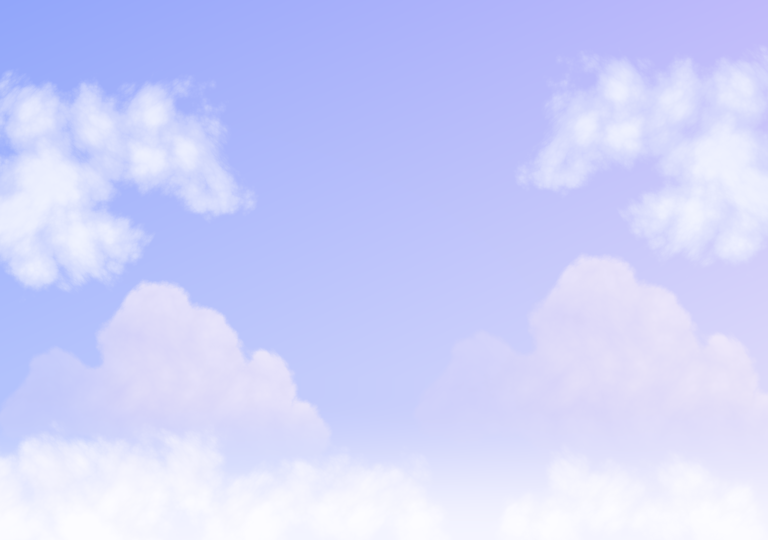
This texture is drawn by a Shadertoy shader. Its source:

```glsl
// Pastel daytime sky with drifting clouds, two cumulus towers and a bright cloud bank.

const vec3 SKY_TOP_LEFT  = vec3(0.57, 0.65, 0.98);
const vec3 SKY_TOP_RIGHT = vec3(0.75, 0.73, 0.98);
const vec3 SKY_LOW_LEFT  = vec3(0.70, 0.76, 0.99);
const vec3 SKY_LOW_RIGHT = vec3(0.86, 0.85, 0.98);
const vec3 HAZE          = vec3(0.97, 0.97, 1.00);
const vec3 DRIFT_SHADE   = vec3(0.85, 0.87, 0.99);
const vec3 DRIFT_LIGHT   = vec3(0.96, 0.97, 1.00);
const vec3 TOWER_SHADE   = vec3(0.84, 0.82, 0.97);
const vec3 TOWER_LIGHT   = vec3(0.94, 0.92, 0.98);
const vec3 BANK_SHADE    = vec3(0.92, 0.92, 0.99);
const vec3 BANK_LIGHT    = vec3(0.99, 0.99, 1.00);

const float HORIZON = 0.30;       // height where the sky gradient ends
const float PUFF_BLEND = 0.02;    // rounding where puffs join
const float DRIFT_MIRROR = 1.43;  // mirrored x for the right drifting cloud
const float DRIFT_RISE = 0.046;
const vec2  LEFT_TOWER  = vec2(0.305, 0.296);
const vec2  RIGHT_TOWER = vec2(1.124, 0.317);
const float RIGHT_TOWER_SCALE = 1.15;

// Puffs: centre x, centre y, radius, in canvas heights
const int PUFFS = 15;
const vec3 DRIFT[PUFFS] = vec3[PUFFS](
    vec3(0.07, 0.76, 0.075), vec3(0.015, 0.805, 0.03), vec3(0.18, 0.76, 0.07),
    vec3(0.28, 0.79, 0.06), vec3(0.35, 0.73, 0.07), vec3(0.28, 0.70, 0.065),
    vec3(0.185, 0.68, 0.065), vec3(0.08, 0.66, 0.10), vec3(0.02, 0.60, 0.10),
    vec3(0.14, 0.565, 0.08), vec3(0.205, 0.55, 0.045), vec3(0.075, 0.515, 0.05),
    vec3(0.36, 0.652, 0.03), vec3(0.41, 0.64, 0.033), vec3(0.34, 0.83, 0.022));
const vec3 TOWER[PUFFS] = vec3[PUFFS](
    vec3(-0.01, 0.11, 0.07), vec3(0.065, 0.08, 0.06), vec3(-0.065, 0.065, 0.06),
    vec3(0.0, 0.0, 0.115), vec3(0.085, 0.0, 0.06), vec3(-0.08, -0.04, 0.075),
    vec3(0.185, -0.01, 0.06), vec3(0.155, -0.08, 0.08), vec3(0.25, -0.10, 0.055),
    vec3(-0.20, 0.0, 0.055), vec3(-0.145, -0.04, 0.065), vec3(-0.235, -0.06, 0.06),
    vec3(0.0, -0.10, 0.12), vec3(-0.275, -0.08, 0.03), vec3(0.09, 0.04, 0.06));
const vec3 BANK[PUFFS] = vec3[PUFFS](
    vec3(0.0, 0.07, 0.08), vec3(0.10, 0.11, 0.085), vec3(0.24, 0.11, 0.085),
    vec3(0.35, 0.12, 0.07), vec3(0.45, 0.03, 0.08), vec3(0.54, 0.08, 0.06),
    vec3(0.65, 0.07, 0.075), vec3(0.75, 0.08, 0.06), vec3(0.20, 0.0, 0.13),
    vec3(0.77, 0.03, 0.05), vec3(1.0, 0.03, 0.07), vec3(1.06, 0.09, 0.06),
    vec3(1.16, 0.08, 0.07), vec3(1.27, 0.08, 0.075), vec3(1.34, 0.04, 0.07));

vec2 hash2(vec2 cell) {
    vec3 h = fract(cell.xyx * vec3(0.1031, 0.1030, 0.0973));
    h += dot(h, h.yzx + 33.33);
    return fract((h.xx + h.yz) * h.zy);
}

// Distance to the nearest scattered point
float cellular(vec2 p) {
    vec2 cell = floor(p), local = fract(p);
    float nearest = 2.0;
    for (int y = -1; y <= 1; y++)
        for (int x = -1; x <= 1; x++) {
            vec2 offset = vec2(x, y);
            vec2 toPoint = offset + hash2(cell + offset) - local;
            nearest = min(nearest, dot(toPoint, toPoint));
        }
    return sqrt(nearest);
}

// Layered round lumps, centred near zero
float billow(vec2 p) {
    float sum = 0.0, weight = 0.5;
    p += 0.15 * sin(p.yx * 2.3 + vec2(0.0, 1.7));
    for (int octave = 0; octave < 5; octave++) {
        sum += weight * (0.48 - cellular(p));
        p = mat2(1.6, 1.2, -1.2, 1.6) * p + 7.3;
        weight *= 0.55;
    }
    return sum;
}

// Depth inside a smooth union of puffs; negative outside
float puffDepth(vec3 puffs[PUFFS], vec2 p) {
    float depth = -1.0;
    for (int i = 0; i < PUFFS; i++) {
        float d = puffs[i].z - length(p - puffs[i].xy);
        float h = max(PUFF_BLEND - abs(depth - d), 0.0) / PUFF_BLEND;
        depth = max(depth, d) + h * h * PUFF_BLEND * 0.25;
    }
    return depth;
}

vec3 addDrift(vec3 color, vec2 p) {
    float lumps = billow(p * 11.0 + 3.0);
    float depth = puffDepth(DRIFT, p) + 0.10 * lumps;
    float light = smoothstep(0.0, 0.09, depth) * 0.6 + lumps * 0.7 + (0.72 - p.y) * 0.8;
    float cover = 0.65 * smoothstep(-0.012, 0.022, depth) + 0.30 * smoothstep(0.0, 0.07, depth);
    return mix(color, mix(DRIFT_SHADE, DRIFT_LIGHT, clamp(light, 0.0, 1.0)), cover);
}

vec3 addTower(vec3 color, vec2 p) {
    float lumps = billow(p * 14.0 + 21.0);
    float depth = puffDepth(TOWER, p) + 0.035 * lumps;
    float light = 0.45 + lumps * 0.8 + p.x * 1.3 + p.y * 1.5;
    float cover = smoothstep(-0.005, 0.011, depth) * smoothstep(-0.18, -0.03, p.y);
    cover *= mix(0.40, 0.85, smoothstep(-0.22, -0.02, p.x));
    return mix(color, mix(TOWER_SHADE, TOWER_LIGHT, clamp(light, 0.0, 1.0)), cover);
}

vec3 addBank(vec3 color, vec2 p) {
    float lumps = billow(p * 12.0 + 47.0);
    float depth = puffDepth(BANK, p) + 0.09 * lumps;
    float light = 0.35 + lumps + smoothstep(0.16, 0.0, p.y) * 0.6;
    float cover = 0.6 * smoothstep(-0.015, 0.03, depth) + 0.35 * smoothstep(0.0, 0.07, depth);
    return mix(color, mix(BANK_SHADE, BANK_LIGHT, clamp(light, 0.0, 1.0)), cover);
}

void mainImage(out vec4 fragColor, in vec2 fragCoord) {
    vec2 p = fragCoord / iResolution.y;
    float across = fragCoord.x / iResolution.x;
    float fall = clamp((1.0 - p.y) / (1.0 - HORIZON), 0.0, 1.0);
    vec3 color = mix(mix(SKY_TOP_LEFT, SKY_TOP_RIGHT, across),
                     mix(SKY_LOW_LEFT, SKY_LOW_RIGHT, across), fall);

    color = addDrift(color, p);
    color = addDrift(color, vec2(DRIFT_MIRROR - p.x, p.y - DRIFT_RISE));
    color = addTower(color, p - LEFT_TOWER);
    color = addTower(color, (p - RIGHT_TOWER) / RIGHT_TOWER_SCALE);
    color = mix(color, HAZE, 0.92 * smoothstep(0.27, 0.0, p.y));
    color = addBank(color, p);
    fragColor = vec4(color, 1.0);
}
```
